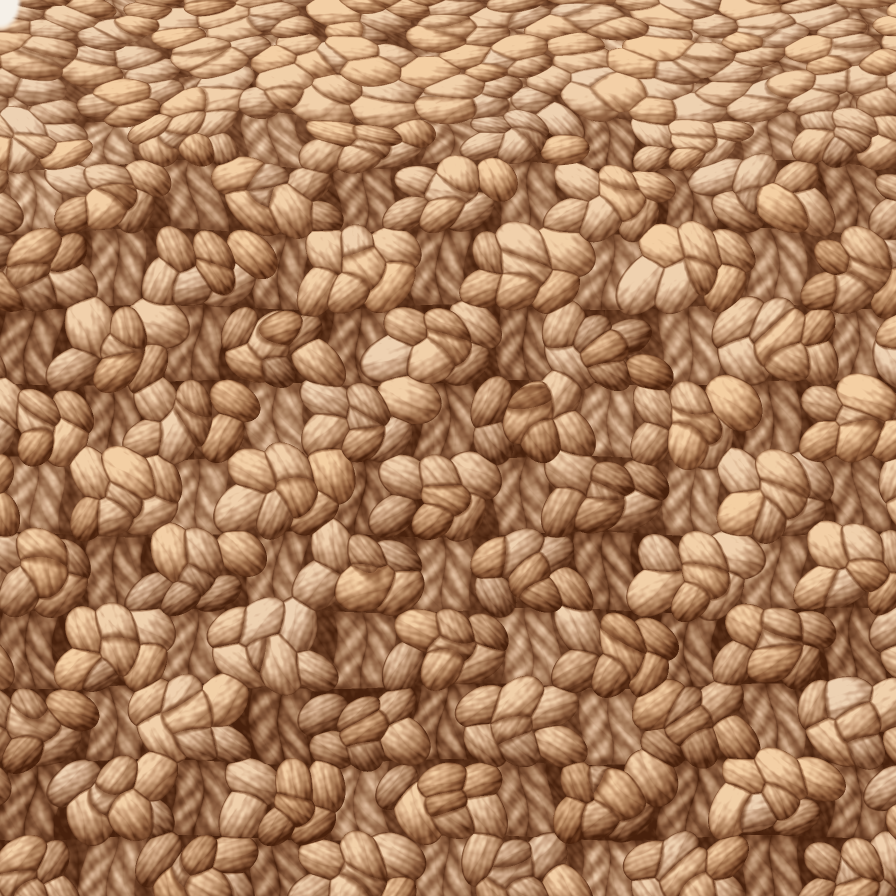
This texture is drawn by a Shadertoy shader. Its source:

```glsl
const float ROW_HEIGHT = 0.0846;   // canvas units
const float ROW_START = 0.065;
const float CELL_WIDTH = 2.175;    // in row heights
const float FIRST_SHIFT = 0.19;    // in cells
const float CREST_Y = 0.76;        // rows recede above this line
const float CREST_SQUEEZE = 40.0;
const float CREST_ROW = 10.0;      // cords vanish from here up
const vec2 LOBE_RADII = vec2(0.39, 0.27);
const float LOBE_HEIGHT = 0.32;
const float CORD_HALF_WIDTH = 0.37;
const float CORD_TWISTS = 2.7;
const float KNOT_VARIATION = 0.18;
const float LOBE_VARIATION = 0.28;
const float FIBRE_STRENGTH = 0.12;
const float FLECK_SCALE = 105.0;
const float FLECK_STRENGTH = 0.20;
const vec3 LIGHT = vec3(-0.36, 0.56, 0.75);
const vec3 GOLD_TINT = vec3(1.03, 0.99, 0.91);
const vec3 BACKDROP = vec3(0.96, 0.94, 0.91);
const vec3 JUTE[6] = vec3[6](
    vec3(0.28, 0.13, 0.05), vec3(0.42, 0.25, 0.15), vec3(0.56, 0.38, 0.26),
    vec3(0.68, 0.52, 0.39), vec3(0.81, 0.66, 0.54), vec3(0.93, 0.82, 0.70));

struct Surface { float height; float below; float tone; float gold; };

float hash(vec2 p) {
    vec3 q = fract(p.xyx * vec3(0.1031, 0.1030, 0.0973));
    q += dot(q, q.yzx + 33.33);
    return fract((q.x + q.y) * q.z);
}

vec3 juteColour(float tone) {
    float t = clamp(tone, 0.0, 1.0) * 5.0;
    int i = int(min(t, 4.0));
    return mix(JUTE[i], JUTE[i + 1], t - float(i));
}

// Cellular noise: distance to the nearest scattered point
float cellular(vec2 p) {
    float nearest = 2.0;
    for (int i = 0; i < 9; i++) {
        vec2 cell = floor(p) + vec2(float(i % 3), float(i / 3)) - 1.0;
        vec2 point = cell + vec2(hash(cell + 5.0), hash(cell + 47.0));
        nearest = min(nearest, distance(p, point));
    }
    return nearest;
}

// Streaks and dark grooves running along x
float fibres(vec2 p, float seed) {
    float bend = 1.6 * sin(p.x * 2.3 + seed * 40.0);
    float groove = pow(1.0 - abs(sin(p.y * 4.0 + 0.4 * bend + seed * 9.0)), 5.0);
    return 0.5 * sin(p.y * 12.0 + bend + seed * 17.0)
         + 0.4 * sin(p.y * 23.0 - bend * 1.7 + p.x * 3.0) - 0.9 * groove;
}

float cellCoord(float x, float row) {
    return x / CELL_WIDTH - FIRST_SHIFT - 0.5 * mod(row + 1.0, 2.0);
}

// Two twisted plies standing between the knots
Surface cord(vec2 g) {
    float row = floor(g.y), cell = cellCoord(g.x, row);
    float seed = hash(vec2(floor(cell) + 20.0, row + 71.0));
    float x = (fract(cell) - 0.5) * CELL_WIDTH / CORD_HALF_WIDTH;
    x += 0.15 * sin(g.y * 5.0 + seed * 6.0);
    float y = fract(g.y), ply = abs(x) - 0.5;
    float roundness = sqrt(max(1.0 - 4.0 * ply * ply, 0.0));
    float strand = 0.5 + 0.5 * sin(6.2832 * (y * CORD_TWISTS + ply * 1.2 + seed + step(0.0, x) * 0.3));
    float ends = smoothstep(0.0, 0.15, y) * smoothstep(1.0, 0.8, y);
    float tone = 0.10 + (0.28 + 0.38 * strand) * roundness;
    tone += 0.08 * fibres(vec2(y * 2.0, x + 1.5 * y), seed) + 0.22 * (seed - 0.5);
    return Surface(0.12 * roundness, -1.0, tone * mix(0.5, 1.0, ends), 0.1);
}

// Bundle of plump strands leaning against each other
void addKnot(inout Surface s, vec2 g, float row, float column) {
    vec2 id = vec2(column + 20.0, row + 9.0);
    float crest = step(CREST_ROW, row);
    float lean = hash(id + 5.0) < 0.6 ? 1.0 : -1.0;
    float knotTone = KNOT_VARIATION * (hash(id) - 0.55);
    vec2 p = vec2((cellCoord(g.x, row) - column) * CELL_WIDTH, g.y - row - 0.5);
    p -= vec2(0.16, 0.08) * (vec2(hash(id + 31.0), hash(id + 43.0)) - 0.5);
    if (abs(p.x) > 1.5) return;
    for (int i = 0; i < 7; i++) {
        vec2 key = id * 7.0 + vec2(float(i) * 3.0, float(i));
        float a = hash(key), b = hash(key + 13.0), c = hash(key + 57.0);
        float side = i < 3 ? -1.0 : 1.0;
        float across = i < 6 ? float(i % 3) - 1.0 : 0.0;
        vec2 centre = vec2(across * 0.45 + side * lean * 0.07, i < 6 ? side * 0.23 : 0.0);
        centre += vec2(0.22, 0.14) * (vec2(a, b) - 0.5);
        centre.x *= 1.0 + 0.6 * crest;
        float tilt = -side * lean * (0.35 + 0.9 * c) * (1.0 - 0.4 * crest);
        mat2 turn = mat2(cos(tilt), -sin(tilt), sin(tilt), cos(tilt));
        vec2 radii = LOBE_RADII * (0.85 + 0.3 * b) * mix(vec2(1.0), vec2(0.95, 1.6), crest);
        vec2 q = turn * (p - centre) / radii;
        float m = 1.0 - dot(q, q);
        if (m <= 0.0) continue;
        float z = sqrt(m);
        float height = LOBE_HEIGHT * z + 0.10 * a + 0.08 * (1.0 - abs(across));
        if (height > s.height) {
            vec3 normal = vec3(q * turn, z);
            float tone = 0.20 + 0.74 * max(dot(normal, LIGHT), 0.0);
            tone += FIBRE_STRENGTH * fibres(q, c) + LOBE_VARIATION * (b - 0.5) + knotTone;
            tone *= mix(0.4, 1.0, smoothstep(0.0, 0.5, z));
            s = Surface(height, s.height, tone, a);
        } else {
            s.below = max(s.below, height);
        }
    }
}

vec3 rug(vec2 uv) {
    // Hand-made wobble, stronger toward the receding crest
    float far = smoothstep(0.68, 0.95, uv.y);
    vec2 p = uv + (0.004 + 0.006 * far) * vec2(
        sin(uv.y * 23.0 + 2.0 * sin(uv.x * 9.0)),
        sin(uv.x * 19.0 + 1.5 * sin(uv.y * 11.0)) * 0.8);
    float over = max(p.y - CREST_Y, 0.0);
    vec2 g = vec2(p.x, p.y - ROW_START) / ROW_HEIGHT;
    g.y += CREST_SQUEEZE * over * over;

    Surface s = cord(g);
    for (int i = 0; i < 6; i++) {
        float row = floor(g.y) + float(i / 2) - 1.0;
        addKnot(s, g, row, floor(cellCoord(g.x, row)) + float(i % 2));
    }

    // Dark creases, overall falloff and flecks
    float crease = smoothstep(0.0, 0.07, s.height - s.below);
    float tone = s.tone * mix(0.45, 1.0, crease) + 0.03;
    tone += 0.13 * far + 0.07 * (uv.y - 0.4);
    tone += FLECK_STRENGTH * (0.42 - cellular(uv * FLECK_SCALE));
    vec3 colour = juteColour(tone) * mix(vec3(1.0), GOLD_TINT, s.gold);
    float corner = length((uv - vec2(0.0, 1.0)) * vec2(1.0, 0.7));
    return mix(BACKDROP, colour, smoothstep(0.018, 0.026, corner));
}

void mainImage(out vec4 fragColor, in vec2 fragCoord) {
    vec3 sum = vec3(0.0);
    for (int i = 0; i < 4; i++) {
        vec2 offset = vec2(float(i % 2), float(i / 2)) * 0.5 - 0.25;
        sum += rug((fragCoord + offset) / iResolution.xy);
    }
    fragColor = vec4(sum * 0.25, 1.0);
}
```
